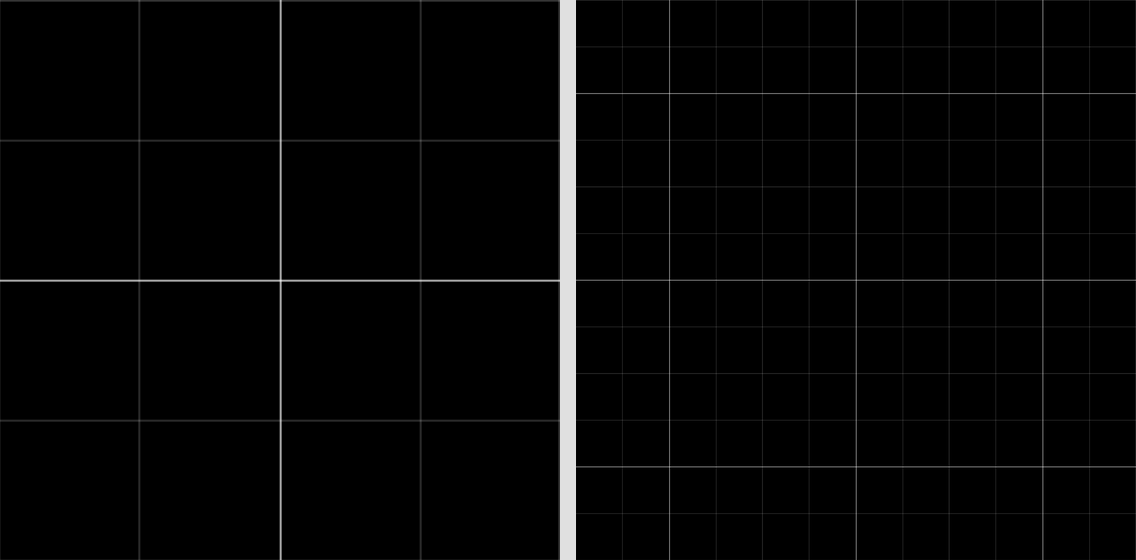
Left: one tile. Right: repeated 3 by 3.
Give the GLSL for this pattern, as a three.js fragment shader.

```glsl
// Black square grid of four by four cells with soft grey lines and a bright central cross.
varying vec2 vUv;

const float CELLS = 4.0;
const float HALF_WIDTH = 0.003;
const float NUDGE = 0.0013;
const float FAINT = 0.20;
const float EDGE = 0.25;
const float BRIGHT = 0.80;

// Shortest distance between two positions on a unit loop
float wrappedDistance(float a, float b) {
  return abs(fract(a - b + 0.5) - 0.5);
}

// Soft line: full strength at its centre, fading linearly to nothing
float softLine(float dist, float halfWidth) {
  return clamp(1.0 - dist / halfWidth, 0.0, 1.0);
}

// Strength of each line: border, faint, central, faint
float lineLevel(float index) {
  float level = mix(FAINT, EDGE, 1.0 - step(0.5, index));
  return mix(level, BRIGHT, 1.0 - step(0.5, abs(index - 0.5 * CELLS)));
}

// Parallel lines along one axis, nudged separately in the lower and upper half
float gridLines(float position, float lowNudge, float highNudge) {
  float light = 0.0;
  for (float i = 0.0; i < CELLS; i += 1.0) {
    float nudge = mix(lowNudge, highNudge, step(0.5 * CELLS - 0.5, i));
    float dist = wrappedDistance(position, i / CELLS + nudge);
    light = max(light, lineLevel(i) * softLine(dist, HALF_WIDTH));
  }
  return light;
}

void main() {
  float vertical = gridLines(vUv.x, -NUDGE, NUDGE);
  float horizontal = gridLines(vUv.y, -NUDGE, -NUDGE);

  // Screen blend lets the crossings glow slightly
  float grey = 1.0 - (1.0 - vertical) * (1.0 - horizontal);
  gl_FragColor = vec4(vec3(grey), 1.0);
}
```
